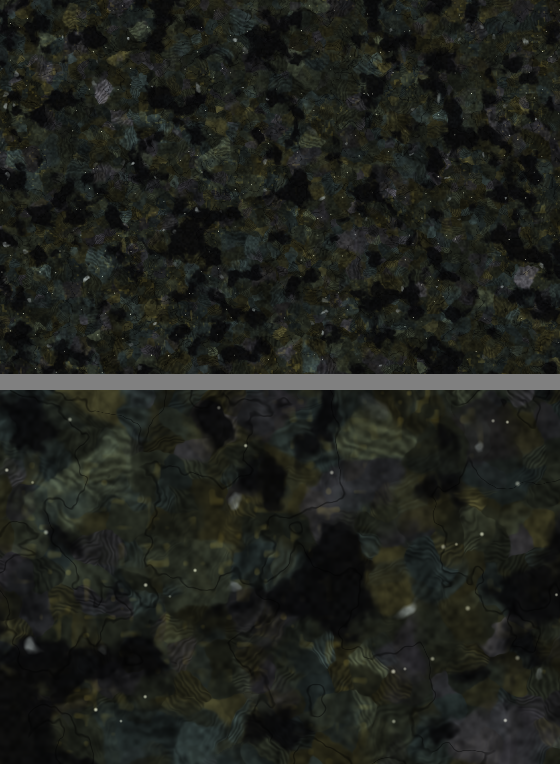
Top, the full canvas; bottom, a detail of the centre.
Write a WebGL 1 fragment shader that draws this texture.

```glsl
precision highp float;
// Dark polished granite: soft-edged Voronoi crystals in green, olive, teal and mauve,
// cut by black mineral patches, with striated cleavage, pale flakes and tiny glints.
// All lengths are in units of the canvas height.
uniform vec2 u_resolution;

const vec3 GREEN = vec3(0.125, 0.139, 0.108);
const vec3 OLIVE = vec3(0.152, 0.147, 0.088);
const vec3 TEAL  = vec3(0.130, 0.162, 0.158);
const vec3 MAUVE = vec3(0.165, 0.162, 0.176);
const vec3 BLACK = vec3(0.030, 0.031, 0.036);
const vec3 GOLD  = vec3(0.230, 0.200, 0.070);
const vec3 PALE  = vec3(0.480, 0.505, 0.500);

const float CRYSTAL_SCALE = 21.0;   // crystals per canvas height
const float CHIP_SCALE    = 43.0;   // small fragments between them
const float FLAKE_SCALE   = 33.0;
const float GLINT_SCALE   = 90.0;
const float FLAKE_SHARE   = 0.055;
const float GLINT_SHARE   = 0.028;
const float EDGE_HARDNESS = 26.0;

float hash(vec2 p) {
  return fract(sin(dot(p, vec2(127.1, 311.7))) * 43758.5453);
}

vec2 hash2(vec2 p) {
  return vec2(hash(p), hash(p + 57.3));
}

float noise(vec2 p) {
  vec2 i = floor(p), f = fract(p);
  f = f * f * (3.0 - 2.0 * f);
  return mix(mix(hash(i), hash(i + vec2(1.0, 0.0)), f.x),
             mix(hash(i + vec2(0.0, 1.0)), hash(i + 1.0), f.x), f.y);
}

float fbm(vec2 p) {
  float sum = 0.0, amp = 0.53;
  for (int i = 0; i < 4; i++) {
    sum += amp * noise(p);
    p = mat2(1.6, 1.2, -1.2, 1.6) * p + 7.7;
    amp *= 0.5;
  }
  return sum;
}

// Colour of one crystal, with cleavage lines in its own direction
vec3 mineral(vec2 id, vec2 offset) {
  float kind = hash(id + 11.0), tone = hash(id + 23.0);
  vec3 color = kind < 0.38 ? GREEN : kind < 0.62 ? OLIVE : kind < 0.87 ? TEAL : MAUVE;
  float angle = 6.2832 * hash(id + 37.0);
  float along = dot(offset, vec2(cos(angle), sin(angle)));
  float lines = sin(along * 30.0 + 5.0 * noise(offset * 3.0 + id));
  float strength = 0.20 * step(0.55, hash(id + 41.0));
  float light = mix(0.58, 1.15, tone) + 0.9 * pow(tone, 14.0);
  return color * light * (1.0 + strength * lines);
}

// Voronoi crystals blended by distance, so that borders stay soft
vec3 crystals(vec2 p) {
  vec2 cell = floor(p);
  vec3 sum = vec3(0.0);
  float total = 0.0;
  for (int y = -1; y <= 1; y++) {
    for (int x = -1; x <= 1; x++) {
      vec2 id = cell + vec2(float(x), float(y));
      vec2 offset = p - id - hash2(id);
      float weight = exp(-EDGE_HARDNESS * dot(offset, offset)) + 1e-9;
      sum += weight * mineral(id, offset);
      total += weight;
    }
  }
  return sum / total;
}

// Scattered bright spots, each kept inside its own cell
float spots(vec2 p, float share, float radius, float softness) {
  vec2 id = floor(p);
  vec2 offset = fract(p) - mix(vec2(0.35), vec2(0.65), hash2(id + 71.0));
  float size = radius * mix(0.5, 1.0, hash(id + 83.0));
  float spot = 1.0 - smoothstep(size * (1.0 - softness), size, length(offset));
  return spot * step(hash(id + 97.0), share) * mix(0.3, 1.0, hash(id + 101.0));
}

void main() {
  vec2 uv = gl_FragCoord.xy / u_resolution.y;
  vec2 warp = vec2(fbm(uv * 32.0), fbm(uv * 32.0 + 40.0)) - 0.5;
  vec2 p = uv + 0.026 * warp;

  // Large crystals mixed with small chips
  float chipMask = smoothstep(0.42, 0.62, fbm(uv * 17.0 + 9.0));
  vec3 color = mix(crystals(p * CRYSTAL_SCALE),
                   crystals(p * CHIP_SCALE + 300.0), 0.2 + 0.6 * chipMask);

  // Mottling and fine grain
  float mottle = fbm(uv * 60.0 + 3.0);
  float grain = noise(uv * 190.0);
  color *= 0.40 + 0.80 * mottle + 0.42 * grain;

  // Golden dust and black mineral patches
  float dust = smoothstep(0.68, 0.95, noise(uv * 125.0 + 19.0));
  color += GOLD * dust * 0.5 * smoothstep(0.45, 0.70, fbm(uv * 9.0 + 60.0));
  float dark = smoothstep(0.53, 0.66, fbm(p * 19.0 + 120.0));
  color = mix(color, BLACK * (0.6 + 0.8 * grain), 0.88 * dark);

  // Thin dark fractures
  float crack = abs(fbm(p * 13.0 + 200.0) - 0.5);
  color *= 1.0 - 0.4 * (1.0 - smoothstep(0.0, 0.014, crack));

  // Pale broken flakes and pinpoint glints
  float flake = spots((uv + 0.032 * warp) * FLAKE_SCALE, FLAKE_SHARE, 0.34, 0.65);
  color = mix(color, PALE * (0.45 + 1.1 * mottle), flake * (0.45 + 0.5 * grain));
  float glint = spots(uv * GLINT_SCALE + 15.0, GLINT_SHARE, 0.30, 0.9);
  color += vec3(0.60, 0.60, 0.54) * glint;

  gl_FragColor = vec4(color, 1.0);
}
```
